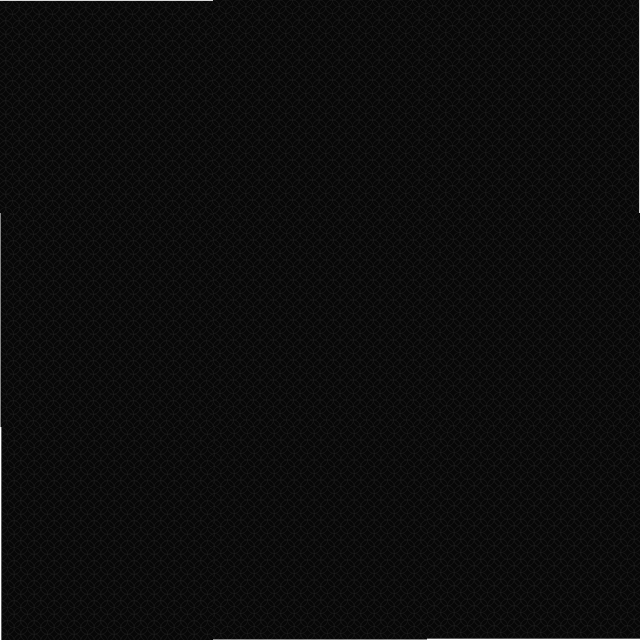
Reproduce this pattern procedurally as a Shadertoy shader.

```glsl
// Fine lattice of interlocking thin grey circles on a near-black sheet, slightly turned.

const float REPEATS = 48.0;
const float RADIUS = 0.5;          // in cells, so neighbouring circles touch
const float LINE_WIDTH = 0.044;    // in cells
const float EDGE_STEP = 1.0 / 768.0;

const vec3 SHEET_COLOUR = vec3(0.027);
const vec3 LINE_COLOUR = vec3(0.115);
const vec3 BACKING_COLOUR = vec3(1.0);

// Share of a pixel covered by a line whose centre lies at the given distance.
float lineCoverage(float dist, float width, float pixel) {
    float covered = 0.5 * (width + pixel) - abs(dist);
    return clamp(covered / pixel, 0.0, min(1.0, width / pixel));
}

// Circles repeated once per cell around the given centre.
float circleGrid(vec2 p, vec2 centre, float radius, float width, float pixel) {
    vec2 local = fract(p - centre + 0.5) - 0.5;
    return lineCoverage(length(local) - radius, width, pixel);
}

// A tiny turn of the sheet, taken in three flat steps along each side.
vec2 steppedTurn(vec2 uv, float stepSize) {
    vec2 third = floor(uv * 3.0) - 1.0;
    return uv + stepSize * vec2(third.y, -third.x);
}

// One inside the sheet, falling to zero across its soft border.
float sheetMask(vec2 p, float margin, float pixel) {
    vec2 inset = min(p - margin, 1.0 - p);
    return clamp(min(inset.x, inset.y) / pixel + 0.5, 0.0, 1.0);
}

void mainImage(out vec4 fragColor, in vec2 fragCoord) {
    vec2 uv = fragCoord / iResolution.xy;
    float pixel = 1.0 / iResolution.y;

    vec2 sheet = steppedTurn(uv, EDGE_STEP);
    vec2 cell = sheet * REPEATS;
    float cellPixel = pixel * REPEATS;

    // Two offset grids overlap into four-petalled rosettes.
    float first = circleGrid(cell, vec2(0.5, 0.0), RADIUS, LINE_WIDTH, cellPixel);
    float second = circleGrid(cell, vec2(0.0, 0.5), RADIUS, LINE_WIDTH, cellPixel);
    float lines = min(first + second, 1.0);

    vec3 colour = mix(SHEET_COLOUR, LINE_COLOUR, lines);

    // Hairline of pale backing where the turned sheet misses the border.
    colour = mix(BACKING_COLOUR, colour, sheetMask(sheet, 0.6 * EDGE_STEP, pixel));
    fragColor = vec4(colour, 1.0);
}
```
